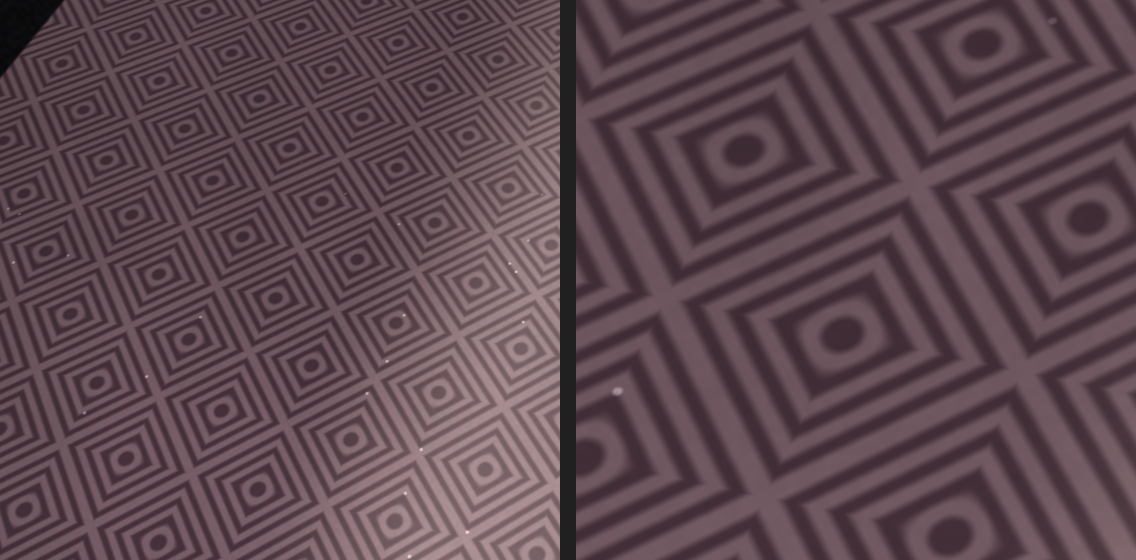
Left, the full canvas; right, a detail of the centre.
Give the GLSL for this pattern, as a WebGL 1 fragment shader.

```glsl
precision highp float;

uniform vec2 u_resolution;

#define ORIGIN vec2(0.492, 0.4674)     // centre of tile (0, 0)
#define AXIS_U vec2(0.1504, 0.0712)    // step to the next tile across
#define AXIS_V vec2(0.0613, -0.1147)   // step to the next tile down
#define TILT vec2(0.02866, -0.0454)    // perspective along each axis
#define FIRST_RING 0.05
#define RING_GAP 0.125
#define LINE_HALF 0.029
#define BLUR 0.022
#define LIGHT_TONE vec3(0.445, 0.350, 0.382)
#define DARK_TONE vec3(0.262, 0.182, 0.218)
#define GLOW_TONE vec3(0.200, 0.195, 0.172)
#define SPECK_RATE 0.006

float hash(vec2 p) {
  return fract(sin(dot(p, vec2(127.1, 311.7))) * 43758.5453);
}

float noise(vec2 p) {
  vec2 i = floor(p), f = fract(p);
  f = f * f * (3.0 - 2.0 * f);
  return mix(mix(hash(i), hash(i + vec2(1.0, 0.0)), f.x),
             mix(hash(i + vec2(0.0, 1.0)), hash(i + 1.0), f.x), f.y);
}

float cross2(vec2 a, vec2 b) {
  return a.x * b.y - a.y * b.x;
}

// Canvas position to tile coordinates on the tilted plane
vec2 toPlane(vec2 p) {
  vec2 d = p - ORIGIN;
  vec2 a = AXIS_U - TILT.x * d;
  vec2 b = AXIS_V - TILT.y * d;
  return vec2(cross2(d, b), cross2(a, d)) / cross2(a, b);
}

// Three nested square outlines around a filled, rounded core
float nestedSquares(vec2 q, float soft) {
  float square = max(abs(q.x), abs(q.y));
  float d = mix(length(q), square, smoothstep(0.04, 0.2, square));
  float t = max((d - FIRST_RING) / RING_GAP, 0.0);
  float ring = min(floor(t + 0.5), 3.0);
  float dist = abs(t - ring) * RING_GAP;
  return 1.0 - smoothstep(LINE_HALF - soft, LINE_HALF + soft, dist);
}

// Sparse bright flecks scattered over the surface
float specks(vec2 plane) {
  vec2 g = plane * 12.0;
  vec2 id = floor(g);
  vec2 offset = 0.3 + 0.4 * vec2(hash(id + 3.1), hash(id + 7.7));
  float fleck = 1.0 - smoothstep(0.08, 0.32, length(fract(g) - offset));
  return fleck * step(1.0 - SPECK_RATE, hash(id));
}

void main() {
  vec2 p = gl_FragCoord.xy / u_resolution;
  vec2 plane = toPlane(p);
  float depth = 1.0 + dot(TILT, plane);
  float pixel = depth / (0.13 * min(u_resolution.x, u_resolution.y));

  // Woven pattern
  vec2 q = fract(plane + 0.5) - 0.5;
  float soft = max(BLUR * depth, pixel);
  vec3 color = mix(LIGHT_TONE, DARK_TONE, nestedSquares(q, soft));

  // Shading: darker toward the far left, sheen along the right
  float shade = mix(1.06, 0.90, smoothstep(0.0, 0.9, p.y));
  shade *= mix(0.94, 1.0, smoothstep(0.0, 0.35, p.x));
  shade *= 0.97 + 0.06 * noise(p * 9.0);
  float sheen = smoothstep(0.40, 0.78, p.x - 0.42 * p.y);
  color = color * shade + GLOW_TONE * sheen;

  // Fine grain and flecks
  color *= 0.98 + 0.04 * noise(p * 180.0);
  color += 0.28 * specks(plane) * (1.0 - smoothstep(0.5, 0.8, p.y));

  // Dark backdrop beyond the upper left edge
  float edge = p.x / 0.115 + (1.0 - p.y) / 0.14 - 1.0;
  vec3 backdrop = vec3(0.03, 0.03, 0.036) + 0.025 * noise(p * 120.0);
  color = mix(backdrop, color, smoothstep(-0.04, 0.04, edge));

  gl_FragColor = vec4(color, 1.0);
}
```
